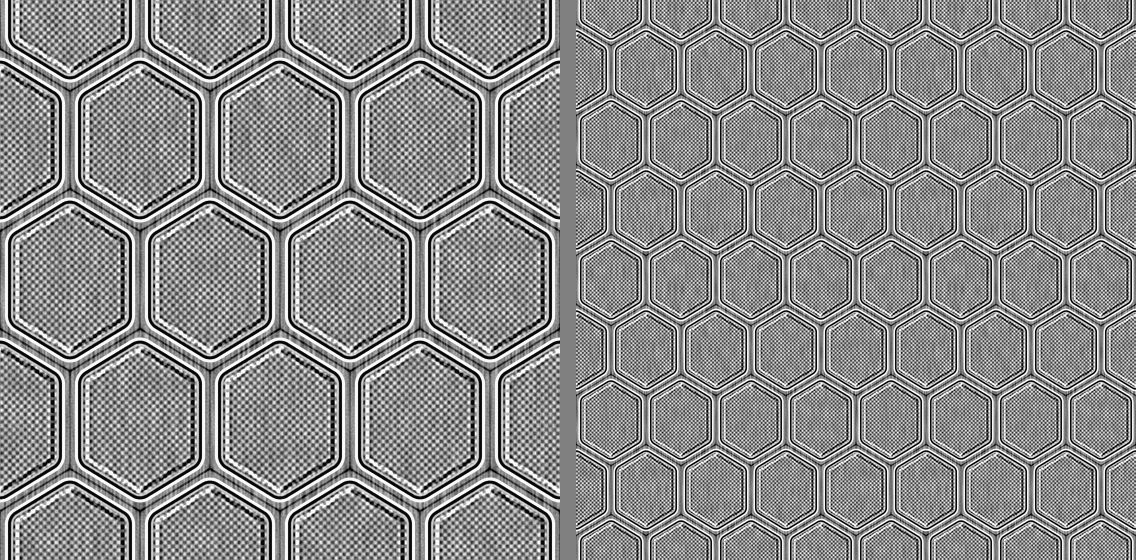
Left, the tile; right, the same tile 2 across and 2 down.
Reproduce this pattern procedurally as a WebGL 1 fragment shader.

```glsl
precision highp float;
// Embossed grey honeycomb: woven hexagonal plates framed by dark and bright outlines.
uniform vec2 u_resolution;

const float CELLS = 4.0;        // repeats across and down
const float SLOPE = 0.61;       // steepness of the slanted sides
const float APEX = 0.5 + 0.25 * SLOPE;
const float CORE = 0.165;       // inset of the hexagon that rounds the outlines
const float WEAVE = 18.0;       // weave periods per cell
const float PI = 3.14159265;

vec2 gradientAt(vec2 cell, vec2 period) {
  vec2 c = mod(cell, period);
  float h = fract(sin(dot(c, vec2(12.99, 78.23))) * 4375.85);
  return vec2(cos(h * 2.0 * PI), sin(h * 2.0 * PI));
}

// Gradient noise that wraps after a whole period
float wrapNoise(vec2 p, vec2 period) {
  vec2 i = floor(p), f = p - i;
  vec2 w = f * f * f * (f * (f * 6.0 - 15.0) + 10.0);
  vec2 e = vec2(1.0, 0.0);
  float a = dot(gradientAt(i, period), f);
  float b = dot(gradientAt(i + e.xy, period), f - e.xy);
  float c = dot(gradientAt(i + e.yx, period), f - e.yx);
  float d = dot(gradientAt(i + e.xx, period), f - e.xx);
  return mix(mix(a, b, w.x), mix(c, d, w.x), w.y);
}

float segmentDistance(vec2 p, vec2 a, vec2 b) {
  vec2 ab = b - a;
  return length(p - a - ab * clamp(dot(p - a, ab) / dot(ab, ab), 0.0, 1.0));
}

// Distances inward from the vertical side (x) and the slanted side (y)
vec2 sideInsets(vec2 p) {
  vec2 q = abs(p);
  return vec2(0.5 - q.x, (APEX - q.y - SLOPE * q.x) / length(vec2(1.0, SLOPE)));
}

// Inset from the cell border, with rounded corners
float roundedInset(vec2 p, float sharp) {
  float top = APEX - CORE * length(vec2(1.0, SLOPE));
  float side = 0.5 - CORE;
  vec2 corner = vec2(side, top - SLOPE * side);
  vec2 q = abs(p);
  float d = min(segmentDistance(q, vec2(0.0, top), corner),
                segmentDistance(q, corner, vec2(side, 0.0)));
  return CORE + (sharp > CORE ? d : -d);
}

// Position relative to the centre of the nearest staggered hexagon
vec2 hexLocal(vec2 p) {
  vec2 span = vec2(1.0, 2.0);
  vec2 a = mod(p + vec2(0.0, 1.0), span) - 0.5 * span;
  vec2 b = mod(p + vec2(0.5, 0.0), span) - 0.5 * span;
  vec2 ia = sideInsets(a), ib = sideInsets(b);
  return min(ia.x, ia.y) > min(ib.x, ib.y) ? a : b;
}

float band(float x, float center, float halfWidth, float soft) {
  return 1.0 - smoothstep(halfWidth - soft, halfWidth + soft, abs(x - center));
}

float weaveAt(vec2 p) {
  vec2 s = sin(p * WEAVE * 2.0 * PI);
  return clamp(1.35 * s.x * s.y, -1.0, 1.0);
}

void main() {
  vec2 uv = gl_FragCoord.xy / u_resolution;
  vec2 p = uv * CELLS;
  float soft = max(0.004, 0.7 * CELLS / min(u_resolution.x, u_resolution.y));

  vec2 local = hexLocal(p);
  vec2 insets = sideInsets(local);
  float sharp = min(insets.x, insets.y);
  float rim = roundedInset(local, sharp);
  float slanted = smoothstep(-0.01, 0.01, insets.x - insets.y);

  // Wear: fine vertical scratches, grain and broad patches
  vec2 streakScale = vec2(224.0, 14.0);
  float streak = wrapNoise(uv * streakScale, streakScale);
  float grain = wrapNoise(uv * 256.0, vec2(256.0));
  float patches = wrapNoise(uv * 24.0, vec2(24.0));

  // Woven plate
  float weave = weaveAt(p);
  float inPlate = smoothstep(0.085, 0.105, rim);
  float plate = 0.54 + weave * (0.27 + 0.10 * patches) + 0.16 * streak + 0.06 * patches;

  // Walls with a dark groove and shaded junctions
  float wall = 0.54 + mix(0.18, 0.38, slanted) * streak;
  wall -= mix(0.20, 0.34, slanted) * band(sharp, 0.0, 0.007, soft);
  wall -= 0.28 * (1.0 - smoothstep(-0.03, 0.006, rim));
  float shade = mix(wall, plate, inPlate) + 0.12 * grain;

  // Bevel lit from the left, with opposite lobes on both sides of it
  float facing = -sign(local.x) * smoothstep(0.0, 0.012, abs(local.x)) * mix(1.0, 0.85, slanted);
  float bead = 0.8 + 0.2 * weave * sign(facing);
  shade += 0.62 * facing * bead * band(sharp, 0.124, 0.013, soft * 1.6);
  shade -= 0.20 * facing * band(sharp, 0.101, 0.007, soft * 1.5);
  shade -= 0.22 * facing * band(sharp, 0.148, 0.007, soft * 1.6);

  // Bright glint at the top and bottom corners of the plate
  vec2 glint = vec2(local.x, abs(local.y) - 0.50) / vec2(0.022, 0.030);
  shade += 0.45 * exp(-dot(glint, glint));

  // Rounded outlines
  shade = mix(shade, 0.88, 0.8 * band(rim, 0.087, 0.006, soft));
  shade = mix(shade, 0.98, band(rim, 0.046, 0.011, soft));
  shade = mix(shade, 0.02, band(rim, 0.068, 0.010, soft));

  gl_FragColor = vec4(vec3(clamp(shade, 0.02, 0.98)), 1.0);
}
```
